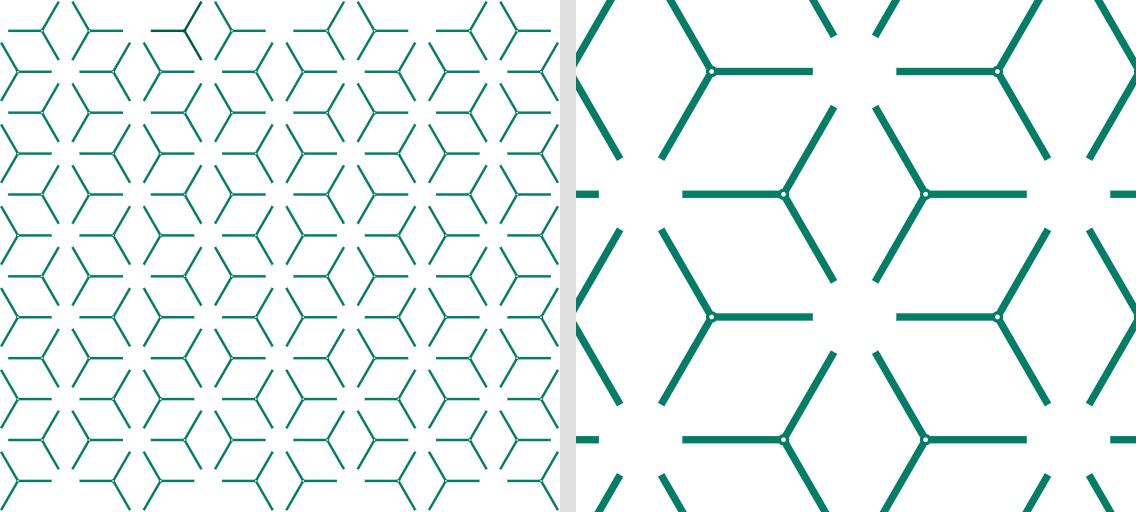
Left, the full canvas; right, a detail of the centre.
Write a WebGL 2 fragment shader that draws this pattern.

```glsl
#version 300 es
precision highp float;
// Staggered rows of mirrored three-armed line stars, forming open cubes on white.

uniform vec2 u_resolution;
out vec4 fragColor;

// Lengths are fractions of the canvas width.
const float CANVAS_HEIGHT = 0.9141;
const float PAIR_PERIOD = 0.2547;    // spacing of mirrored pairs along a row
const float PAIR_CENTRE = 0.1171;    // mirror axis of the first unshifted pair
const float PAIR_HALF_GAP = 0.0423;  // mirror axis to star centre
const float ROW_STEP = 0.07305;
const float FIRST_ROW = 0.0555;      // height of the lowest row
const float ROW_COUNT = 12.0;
const float ARM_LENGTH = 0.0602;
const float LINE_WIDTH = 0.00436;
const float JOINT_RADIUS = 0.0034;
const float HOLE_RADIUS = 0.0014;
const vec3 PAPER = vec3(1.0);
const vec3 GREEN = vec3(0.01, 0.49, 0.40);
const vec3 DARK_GREEN = vec3(0.0, 0.36, 0.29);
const vec3 DARK_STAR = vec3(1.0, 11.0, -1.0); // pair, row, side of the accent

// Bar from the origin along a unit direction, with square ends.
float armDistance(vec2 p, vec2 direction) {
    float along = dot(p, direction);
    float across = abs(p.x * direction.y - p.y * direction.x);
    return max(across - 0.5 * LINE_WIDTH, max(-along, along - ARM_LENGTH));
}

// Three arms 120 degrees apart, one of them along +x.
float starDistance(vec2 p) {
    p.y = abs(p.y);
    float arms = min(armDistance(p, vec2(1.0, 0.0)),
                     armDistance(p, vec2(-0.5, 0.8660)));
    return min(arms, length(p) - JOINT_RADIUS);
}

float coverage(float d, float pixel) {
    return clamp(0.5 - d / pixel, 0.0, 1.0);
}

void main() {
    vec2 p = gl_FragCoord.xy / u_resolution * vec2(1.0, CANVAS_HEIGHT);
    float pixel = 1.0 / u_resolution.x;
    float lowerRow = floor((p.y - FIRST_ROW) / ROW_STEP);
    vec3 colour = PAPER;

    // Arms only reach into the two nearest rows.
    for (int i = 0; i < 2; i++) {
        float row = lowerRow + float(i);
        if (row < 0.0 || row >= ROW_COUNT) continue;

        // Even rows slide left by half a period.
        float shift = mod(row, 2.0) < 0.5 ? 0.5 : 0.0;
        float column = (p.x - PAIR_CENTRE) / PAIR_PERIOD + shift;
        float pair = floor(column + 0.5);
        float x = (column - pair) * PAIR_PERIOD;
        float side = x < 0.0 ? -1.0 : 1.0;
        vec2 q = vec2(abs(x) - PAIR_HALF_GAP, p.y - FIRST_ROW - row * ROW_STEP);

        // The accent star is darker and has a solid joint.
        bool isDark = distance(vec3(pair, row, side), DARK_STAR) < 0.5;
        float ink = coverage(starDistance(q), pixel);
        if (!isDark) ink *= 1.0 - coverage(length(q) - HOLE_RADIUS, pixel);
        colour = mix(colour, isDark ? DARK_GREEN : GREEN, ink);
    }
    fragColor = vec4(colour, 1.0);
}
```
